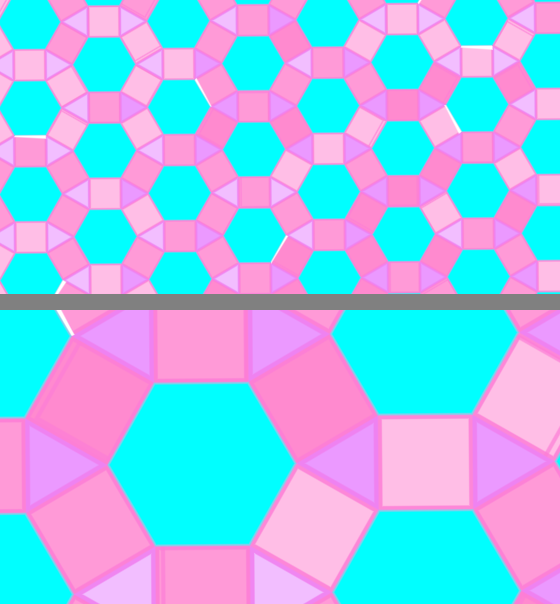
Top: the whole. Bottom: its middle third, enlarged.
Reproduce this pattern procedurally as a Shadertoy shader.

```glsl
// Tiling of cyan hexagons ringed by pink squares and lilac triangles, with slipped outlines and white gaps.

float hash(vec2 p) {
    vec3 q = fract(p.xyx * vec3(0.1031, 0.1030, 0.0973));
    q += dot(q, q.yzx + 33.33);
    return fract((q.x + q.y) * q.z);
}

// Integer label of a tile, the same from every hexagon that touches it
vec2 tileId(vec2 center) {
    return round(center * vec2(6.9282, 4.0)) + 60.0;
}

// Random tone, darker around the lower middle
float tileTone(vec2 center) {
    return hash(tileId(center)) + 0.13 * (length(center - vec2(3.5, -1.5)) - 2.3);
}

// Nearest hexagon center, one unit from its neighbours
vec2 nearestHexagon(vec2 p) {
    vec2 cell = vec2(sqrt(3.0), 1.0);
    vec2 a = round(p / cell) * cell;
    vec2 b = (floor(p / cell) + 0.5) * cell;
    return distance(p, a) < distance(p, b) ? a : b;
}

void mainImage(out vec4 fragColor, in vec2 fragCoord) {
    float spacing = 0.2928;
    float pixel = 1.0 / (spacing * iResolution.y);
    vec2 p = (fragCoord / iResolution.y - vec2(0.102, 0.632)) / spacing;
    p += 0.0082 * vec2(p.y, -p.x);

    float side = 1.0 / (1.0 + sqrt(3.0));
    float apothem = 0.5 - 0.5 * side;

    // Coordinates across and along the nearest hexagon side
    vec2 hexCenter = nearestHexagon(p);
    vec2 q = p - hexCenter;
    float sector = radians(60.0);
    float angle = (floor(atan(q.y, q.x) / sector) + 0.5) * sector;
    vec2 normal = vec2(cos(angle), sin(angle));
    float across = dot(q, normal);
    float along = dot(q, vec2(-normal.y, normal.x));
    float outside = across - apothem;
    float beyond = abs(along) - 0.5 * side;

    // Square with its outline
    vec2 squareCenter = hexCenter + 0.5 * normal;
    vec2 id = tileId(squareCenter);
    float tone = tileTone(squareCenter);
    vec3 square = mix(vec3(1.0, 0.54, 0.81), vec3(1.0, 0.605, 0.845), step(0.14, tone));
    square = mix(square, vec3(1.0, 0.745, 0.9), step(0.64, tone));
    vec3 pinkLine = vec3(0.99, 0.49, 0.84);
    float edge = min(outside, -beyond);
    square = mix(square, pinkLine, 0.85 * (1.0 - smoothstep(-pixel, pixel, edge - 0.015)));

    // Second outline where a square has slipped
    float facing = sign(normal.y);
    vec2 slip = 0.09 * (vec2(hash(id + 7.3), hash(id + 19.1)) - 0.5);
    vec2 r = abs(facing * vec2(across - 0.5, along) - slip);
    float slipped = abs(max(r.x, r.y) - 0.5 * side) - 0.008;
    float slips = step(0.62, hash(id + 31.7));
    square = mix(square, pinkLine, 0.7 * slips * (1.0 - smoothstep(-pixel, pixel, slipped)));

    // Triangle with its outline
    float cornerAngle = angle + 0.5 * sector * sign(along);
    vec2 triangleCenter = hexCenter + vec2(cos(cornerAngle), sin(cornerAngle)) / sqrt(3.0);
    vec3 triangle = mix(vec3(0.92, 0.6, 1.0), vec3(0.95, 0.745, 1.0), step(0.42, tileTone(triangleCenter)));
    triangle = mix(triangle, vec3(0.94, 0.5, 0.94), 0.9 * (1.0 - smoothstep(-pixel, pixel, beyond - 0.017)));

    vec3 ring = mix(square, triangle, smoothstep(-pixel, pixel, beyond));

    // Rare tapered white gap along a hexagon side
    vec2 gapId = id + vec2(facing * 3.7, 11.3);
    float gapWidth = 0.045 * (0.75 + 0.6 * along / side) * (0.5 + 0.5 * hash(gapId + 5.9));
    float gap = max(outside - gapWidth, beyond);
    ring = mix(ring, vec3(1.0), step(0.965, hash(gapId)) * (1.0 - smoothstep(-pixel, pixel, gap)));

    // Hexagon with a thin pale rim
    vec3 hexagon = vec3(0.0, 1.0, 1.0);
    hexagon = mix(hexagon, vec3(0.76, 0.72, 0.89), 0.7 * smoothstep(-pixel, pixel, outside + 0.007));
    fragColor = vec4(mix(hexagon, ring, smoothstep(-pixel, pixel, outside)), 1.0);
}
```
